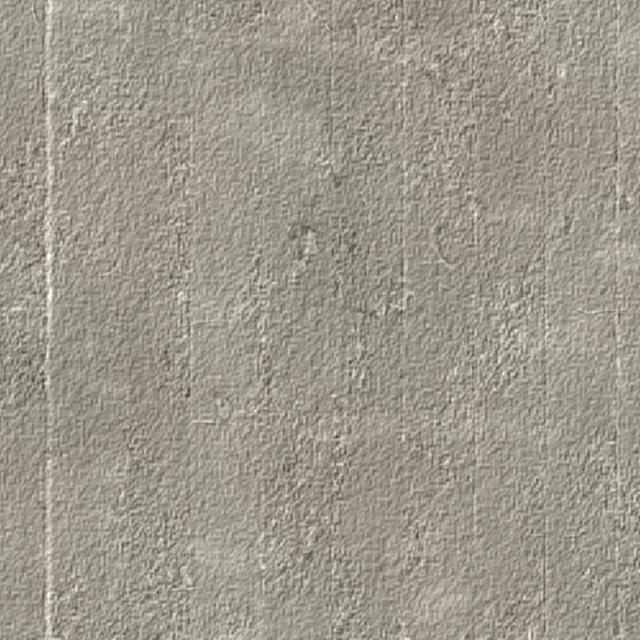
Give the GLSL for this texture, as a WebGL 1 fragment shader.

```glsl
precision highp float;
// Weathered board-formed concrete: gritty grey planks, vertical seams, flaked plaster and scratches.
uniform vec2 u_resolution;

const vec3 CONCRETE = vec3(0.607, 0.588, 0.535);
const vec3 WARM_SHIFT = vec3(0.002, 0.000, -0.005);
const float BOARDS = 9.0;           // planks across the canvas
const float SEAM_OFFSET = 0.67;     // first seam, in plank widths
const float BOLD_SEAM = 0.0;        // index of the thick pale seam
const float STAIN = 0.058;
const float BOARD_TONE = 0.010;
const float STREAK = 0.024;
const float FINE_GRAIN = 0.105;
const float COARSE_GRAIN = 0.040;
const float VEIN = 0.15;
const float SMEAR = 0.075;
const float SCRATCH = 0.12;
const int SCRATCHES = 14;

float hash(vec2 p) {
  vec3 q = fract(p.xyx * 0.1031);
  q += dot(q, q.yzx + 33.33);
  return fract((q.x + q.y) * q.z);
}

// Value noise from -1 to 1
float noise(vec2 p) {
  vec2 i = floor(p), f = fract(p);
  f = f * f * (3.0 - 2.0 * f);
  float low = mix(hash(i), hash(i + vec2(1.0, 0.0)), f.x);
  float high = mix(hash(i + vec2(0.0, 1.0)), hash(i + 1.0), f.x);
  return 2.0 * mix(low, high, f.y) - 1.0;
}

float fbm(vec2 p) {
  float sum = 0.0, amp = 0.55;
  for (int i = 0; i < 4; i++) {
    sum += amp * noise(p);
    p = mat2(1.6, 1.2, -1.2, 1.6) * p + 17.3;
    amp *= 0.5;
  }
  return sum;
}

float band(float d, float width) {
  return exp(-d * d / (width * width));
}

// Bumps lit from the upper left
float relief(vec2 p) {
  return noise(p) - noise(p + vec2(-0.75, 0.65));
}

// Pale ridge beside a thin dark groove, broken along its length
float seams(vec2 p) {
  float s = p.x * BOARDS - SEAM_OFFSET;
  float id = floor(s + 0.5);
  float wobble = 0.0022 * noise(vec2(p.y * 14.0, id * 7.3 + 40.0))
               + 0.0012 * noise(vec2(p.y * 60.0, id * 5.1 + 90.0));
  float d = (s - id) / BOARDS + wobble;
  float bold = 1.0 - step(0.5, abs(id - BOLD_SEAM));
  float wear = smoothstep(-0.6, 0.4, fbm(vec2(p.y * 9.0, id * 11.7 + 20.0)));
  float strength = mix(0.45, 1.0, hash(vec2(id + 30.0, 4.0))) * wear;
  strength = mix(strength, 0.55 + 0.45 * wear, bold);
  float ridge = band(d - 0.0024, mix(0.0021, 0.0046, bold)) * mix(0.10, 0.19, bold);
  float dots = 0.65 + 0.5 * noise(vec2(p.y * 110.0, id * 3.9));
  float groove = band(d + 0.0015 + 0.004 * bold, 0.0019) * 0.16 * dots;
  float chips = band(d, 0.009) * 0.12 * smoothstep(0.2, 0.7, noise(p * vec2(170.0, 85.0)));
  return (ridge - groove) * strength + chips * wear;
}

// Short straight scratches, mostly level, a few steep
float scratches(vec2 p) {
  float sum = 0.0;
  for (int i = 0; i < SCRATCHES; i++) {
    vec2 seed = vec2(float(i) * 3.7 + 5.0, 61.0);
    vec2 start = vec2(hash(seed), hash(seed + 9.1));
    float steep = step(0.65, hash(seed + 23.7));
    float angle = mix(0.12 * (hash(seed + 5.3) - 0.5), -0.75 - 0.4 * hash(seed + 2.9), steep);
    vec2 dir = vec2(cos(angle), sin(angle));
    float len = mix(0.04, 0.14, hash(seed + 14.2));
    vec2 q = p - start;
    q += 0.005 * vec2(noise(p * 38.0), noise(p * 38.0 + 50.0));
    float along = dot(q, dir);
    float across = dot(q, vec2(-dir.y, dir.x));
    float fade = smoothstep(0.0, 0.02, along) * (1.0 - smoothstep(len - 0.02, len, along));
    sum += fade * (band(across, 0.0019) - 0.8 * band(across + 0.0036, 0.0018));
  }
  return sum * smoothstep(-0.5, 0.5, noise(p * 55.0));
}

void main() {
  vec2 p = gl_FragCoord.xy / u_resolution;
  float board = floor(p.x * BOARDS - SEAM_OFFSET);

  // Broad stains, plank tone and wood-print streaks
  float stain = fbm(p * vec2(6.0, 5.0) + 3.0);
  float tone = STAIN * stain + BOARD_TONE * (2.0 * hash(vec2(board + 12.0, 8.0)) - 1.0);
  tone += STREAK * noise(p * vec2(190.0, 16.0) + 31.0);

  // Grit, stronger in rough upright patches
  float rough = smoothstep(-0.1, 0.5, fbm(p * vec2(13.0, 7.0) + vec2(board * 2.3 + 40.0, 70.0)));
  float grit = FINE_GRAIN * relief(p * vec2(250.0, 205.0));
  grit += COARSE_GRAIN * relief(p * vec2(135.0, 105.0) + 13.0);
  tone += grit * mix(0.85, 1.25, rough);
  float speck = noise(p * vec2(150.0, 120.0) + 57.0);
  tone += rough * (0.14 * smoothstep(0.45, 0.9, speck) - 0.13 * smoothstep(0.5, 0.9, -speck));

  // Curling flake edges: lit rim with a shadow beside it
  float contour = fbm(p * vec2(15.0, 11.0) + 80.0);
  float flaked = smoothstep(0.05, 0.4, fbm(p * vec2(8.0, 6.0) + 25.0));
  float broken = smoothstep(-0.4, 0.4, noise(p * 70.0 + 5.0));
  tone += VEIN * flaked * broken * (band(contour, 0.045) - 0.8 * band(contour - 0.10, 0.045));

  // Thin plaster smears lying level
  float smear = smoothstep(0.27, 0.55, fbm(p * vec2(6.0, 15.0) + 110.0));
  tone += SMEAR * smear * (0.6 + 0.4 * noise(p * vec2(60.0, 80.0)));

  tone += SCRATCH * scratches(p) + seams(p);
  vec3 color = CONCRETE + tone + WARM_SHIFT * fbm(p * 4.0 + 140.0);
  gl_FragColor = vec4(clamp(color, 0.0, 1.0), 1.0);
}
```
